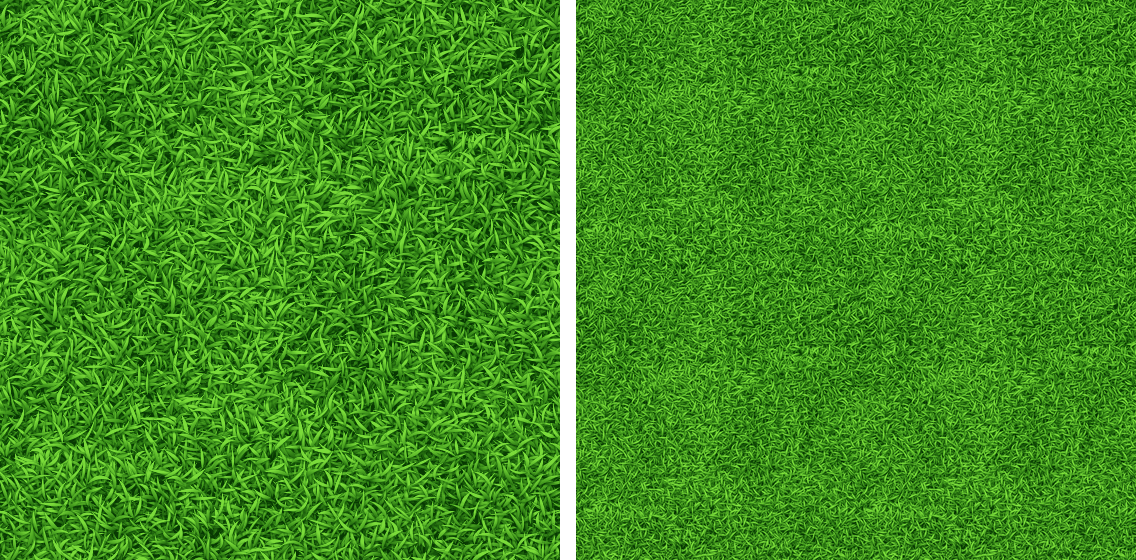
Left: one tile. Right: repeated 2 by 2.
Write a Shadertoy shader that draws this texture.

```glsl
// Dense lawn: curved, tapering grass blades scattered over a wrapping grid,
// painted in layers from the dark undergrowth up to the bright top blades.
// Each blade shades what lies beneath it; one ramp turns shade into green.

#define CELLS 36           // grid cells per side, whole so that it tiles
#define LAYERS 15          // blades stacked over every cell
#define HALF_LENGTH vec2(0.50, 0.82)   // shortest, longest, in cells
#define HALF_WIDTH vec2(0.070, 0.130)  // thinnest, widest, in cells
#define LEAN 1.60          // largest tilt from upright, radians
#define BEND 0.24          // random curvature
#define DEPTH_SHADE vec2(0.26, 0.86)   // lowest, topmost layer
#define SHADE_SPREAD 0.38  // brightness variation between blades
#define SHADOW 0.38        // strength of the shadow below a blade
#define SHADOW_REACH 0.15  // softness of that shadow, in cells
#define CONTRAST 1.22      // final spread of the shades
#define PATCHES vec2(11.0, 0.14)       // count per side, strength

// Four random values in 0..1 from integer coordinates
vec4 hash4(ivec4 key) {
    uvec4 h = uvec4(key) * 1664525u + 1013904223u;
    for (int i = 0; i < 2; i++) {
        h.x += h.y * h.w;
        h.y += h.z * h.x;
        h.z += h.x * h.y;
        h.w += h.y * h.z;
        h ^= h >> 16u;
    }
    return vec4(h >> 8u) / 16777216.0;
}

// Smooth noise that wraps after count cells
float patchNoise(vec2 p, int count) {
    ivec2 a = ivec2(floor(p)) % count;
    ivec2 b = (a + 1) % count;
    vec2 f = smoothstep(0.0, 1.0, fract(p));
    float low = mix(hash4(ivec4(a, 91, 4)).x, hash4(ivec4(b.x, a.y, 91, 4)).x, f.x);
    float high = mix(hash4(ivec4(a.x, b.y, 91, 4)).x, hash4(ivec4(b, 91, 4)).x, f.x);
    return mix(low, high, f.y);
}

// Distance to a blade along x, bent like a parabola.
// Returns distance, position from base to tip, and position across.
vec3 blade(vec2 p, float halfLength, float halfWidth, float bend) {
    float u = p.x / halfLength;
    float t = clamp(0.5 + 0.5 * u, 0.0, 1.0);
    float across = p.y - bend * (u * u - 0.33);
    float width = halfWidth * 3.1 * pow(t, 0.7) * (1.0 - t);
    float slope = 2.0 * bend * u / halfLength;
    float side = (abs(across) - width) * inversesqrt(1.0 + slope * slope);
    float d = max(side, abs(p.x) - halfLength);
    return vec3(d, t, clamp(across / max(width, 0.01), -1.0, 1.0));
}

// Deep shadow green to sunlit yellow green
vec3 grassColor(float s) {
    s = clamp(s, 0.0, 1.1);
    return vec3(0.03, 0.22, 0.01)
         + s * vec3(0.27, 0.57, 0.11)
         + s * s * vec3(0.13, 0.01, 0.08);
}

// Paints the blade of one cell over the shade so far
float paintBlade(float shade, vec2 p, ivec2 cell, int layer, float pixel) {
    ivec2 id = (cell + CELLS) % CELLS;
    vec4 place = hash4(ivec4(id, layer, 1));
    vec2 q = p - vec2(cell) - place.xy;
    if (dot(q, q) > 1.0) return shade;

    vec4 look = hash4(ivec4(id, layer, 2));
    float angle = (2.0 * place.z - 1.0) * LEAN;
    vec2 along = vec2(sin(angle), cos(angle));
    vec2 normal = vec2(along.y, -along.x);
    float halfLength = mix(HALF_LENGTH.x, HALF_LENGTH.y, place.w);
    float halfWidth = mix(HALF_WIDTH.x, HALF_WIDTH.y, look.x);
    float bend = (look.y - 0.5) * 2.0 * BEND + 0.07 * angle;

    // Soft shadow, slightly below the blade
    vec2 low = q + vec2(-0.02, 0.05);
    float gap = blade(vec2(dot(low, along), dot(low, normal)),
                      halfLength, halfWidth, bend).x;
    shade *= 1.0 - SHADOW * (1.0 - smoothstep(-0.05, SHADOW_REACH, gap));

    // Blade body: dark base, light tip, one side of the fold brighter
    vec3 b = blade(vec2(dot(q, along), dot(q, normal)),
                   halfLength, halfWidth, bend);
    float depth = float(layer) / float(LAYERS - 1);
    float tone = mix(DEPTH_SHADE.x, DEPTH_SHADE.y, depth)
               + SHADE_SPREAD * (look.z - 0.5)
               + mix(0.30, 0.80, look.w) * (b.y - 0.45)
               - 0.07 * b.z * sign(angle);
    float cover = clamp(0.5 - b.x / pixel, 0.0, 1.0);
    return mix(shade, max(tone, 0.0), cover);
}

void mainImage(out vec4 fragColor, in vec2 fragCoord) {
    vec2 uv = fragCoord / iResolution.xy;
    float pixel = float(CELLS) / iResolution.y;
    float shade = 0.06;

    for (int layer = 0; layer < LAYERS; layer++) {
        // Shift every layer so that the grids do not line up
        vec2 shift = hash4(ivec4(layer, 7, 3, 5)).xy;
        vec2 p = fract(uv + shift) * float(CELLS);
        ivec2 home = ivec2(floor(p));
        // Upper rows first, so that nearer blades overlap them
        for (int y = 1; y >= -1; y--)
            for (int x = -1; x <= 1; x++)
                shade = paintBlade(shade, p, home + ivec2(x, y), layer, pixel);
    }

    // Denser and thinner patches, then the final contrast
    shade += PATCHES.y * (patchNoise(uv * PATCHES.x, int(PATCHES.x)) - 0.5);
    shade = 0.54 + CONTRAST * (shade - 0.51);
    fragColor = vec4(grassColor(shade), 1.0);
}
```
